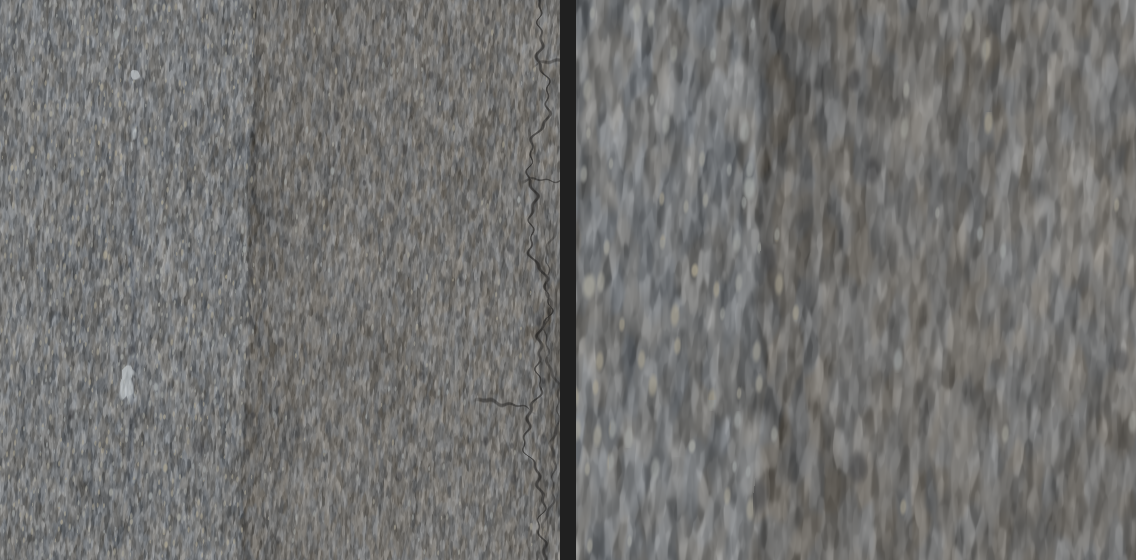
Left: the whole. Right: its middle third, enlarged.
Write a WebGL 2 fragment shader that draws this texture.

```glsl
#version 300 es
precision highp float;
// Worn asphalt: two strips of road meeting at a dark seam, with streaky grain,
// pale stone chips, tar spots, scuffed paint and cracks on the right.
// Grain is stretched cellular noise; seam and cracks wander by layered sines.
uniform vec2 u_resolution;
out vec4 fragColor;

float hash(vec2 cell, float seed) {
    vec3 q = fract(vec3(cell.xyx) * vec3(0.1031, 0.1030, 0.0973) + seed * 0.1731);
    q += dot(q, q.yzx + 33.33);
    return fract((q.x + q.y) * q.z);
}

// Random tones of jittered cells, blended by distance; result is -0.5 to 0.5.
float cellTone(vec2 p, float sharpness, float seed) {
    vec2 base = floor(p);
    float total = 0.0, weightSum = 0.0;
    for (int j = -1; j <= 1; j++) {
        for (int i = -1; i <= 1; i++) {
            vec2 cell = base + vec2(i, j);
            vec2 site = cell + vec2(hash(cell, seed), hash(cell, seed + 1.0));
            vec2 d = p - site;
            float weight = exp(-sharpness * dot(d, d)) + 1e-5;
            total += weight * hash(cell, seed + 2.0);
            weightSum += weight;
        }
    }
    return total / weightSum - 0.5;
}

// Sparse soft ellipses, at most one in each grid cell.
float scatter(vec2 p, vec2 grid, vec2 radius, float chance, float seed) {
    vec2 cell = floor(p * grid);
    vec2 jitter = vec2(hash(cell, seed), hash(cell, seed + 1.0));
    vec2 center = (cell + mix(vec2(0.25), vec2(0.75), jitter)) / grid;
    float size = mix(0.55, 1.2, hash(cell, seed + 2.0));
    float d = length((p - center) / (radius * size));
    float present = step(hash(cell, seed + 3.0), chance);
    return present * (1.0 - smoothstep(0.45, 1.2, d));
}

float wander(float t, float seed) {
    return 0.5 * sin(t * 15.0 + seed) + 0.28 * sin(t * 37.0 + seed * 2.3)
         + 0.16 * sin(t * 91.0 + seed * 4.1) + 0.10 * sin(t * 213.0 + seed);
}

// Soft window that is 1 between two limits.
float band(float v, float low, float high, float soft) {
    return smoothstep(low - soft, low + soft, v) * (1.0 - smoothstep(high - soft, high + soft, v));
}

// Thin line running along t at a wandering offset across it.
float crack(float t, float across, float sway, float width, float seed) {
    float d = abs(across - sway * wander(t, seed));
    float w = width * (0.8 + 0.5 * sin(t * 49.0 + seed));
    return 1.0 - smoothstep(w * 0.3, w + 0.0015, d);
}

float blot(vec2 p, vec2 center, vec2 radius) {
    vec2 d = (p - center) / radius;
    return exp(-dot(d, d));
}

void main() {
    vec2 uv = gl_FragCoord.xy / u_resolution;
    vec2 p = vec2(uv.x - 0.05 * uv.y, uv.y);

    // Two strips and the stained seam between them
    float seamX = uv.x - (0.432 + 0.022 * uv.y) - 0.004 * wander(uv.y, 2.0);
    float rightSide = smoothstep(-0.005, 0.005, seamX);
    vec3 color = mix(vec3(0.455, 0.460, 0.462), vec3(0.454, 0.449, 0.439), rightSide);
    float stain = rightSide * exp(-max(seamX, 0.0) / 0.045);
    float blotch = cellTone(uv * vec2(22.0, 14.0), 4.0, 11.0);
    color -= stain * (0.065 + 0.10 * blotch);
    color -= 0.06 * exp(-pow(seamX / 0.005, 2.0)) * smoothstep(-0.3, 0.3, wander(uv.y, 5.0));

    // Broad mottling, then streaked grain at three sizes
    color += 0.035 * cellTone(uv * vec2(9.0, 5.0), 3.0, 21.0) + 0.03 * blotch;
    float grain = 0.185 * cellTone(p * vec2(240.0, 62.0), 7.0, 31.0);
    grain += 0.09 * cellTone(p * vec2(120.0, 38.0), 6.0, 41.0);
    grain += 0.09 * cellTone(p * vec2(410.0, 115.0), 6.0, 51.0);
    color += grain * mix(1.08, 0.95, rightSide);
    color += vec3(0.025, 0.004, -0.025) * cellTone(p * vec2(130.0, 50.0), 6.0, 61.0);

    // Pale stone chips, mostly on the left
    float chips = scatter(p, vec2(85.0, 45.0), vec2(0.0026, 0.0065), mix(0.38, 0.06, rightSide), 71.0);
    float largeChips = scatter(p, vec2(33.0, 21.0), vec2(0.0040, 0.0078), mix(0.12, 0.015, rightSide), 81.0);
    vec3 chipColor = mix(vec3(0.64, 0.66, 0.66), vec3(0.68, 0.65, 0.57), hash(floor(p * vec2(33.0, 21.0)), 91.0));
    color = mix(color, chipColor, max(0.55 * chips, 0.75 * largeChips));

    // Tar spots, mostly on the right
    float spots = scatter(uv, vec2(19.0, 17.0), vec2(0.0065, 0.011), mix(0.02, 0.22, rightSide), 101.0);
    spots = max(spots, blot(uv, vec2(0.355, 0.20), vec2(0.012, 0.018)));
    color = mix(color, vec3(0.29, 0.29, 0.295) + 0.4 * grain, 0.65 * spots);

    // Faint dark track with scraps of worn paint
    float trackX = uv.x - 0.233 - 0.011 * uv.y - 0.003 * wander(uv.y, 8.0);
    float track = exp(-pow(trackX / 0.006, 2.0)) * band(uv.y, 0.12, 0.86, 0.08);
    color -= track * vec3(0.055, 0.048, 0.035);
    float paint = blot(uv, vec2(0.227, 0.315), vec2(0.014, 0.038));
    paint = max(paint, blot(uv, vec2(0.242, 0.868), vec2(0.010, 0.010)));
    paint = max(paint, 0.7 * blot(uv, vec2(0.239, 0.78), vec2(0.007, 0.055)));
    float worn = cellTone(uv * vec2(110.0, 55.0), 7.0, 111.0);
    color = mix(color, vec3(0.72, 0.74, 0.75) + 0.5 * grain, 0.85 * smoothstep(0.35, 0.75, paint + 0.7 * worn));

    // Long cracks near the right edge, joined by short branches
    float cracks = crack(uv.y, uv.x - 0.960, 0.030, 0.0028, 1.3);
    cracks = max(cracks, 0.7 * crack(uv.y, uv.x - 0.985, 0.020, 0.0026, 4.2) * band(uv.y, 0.05, 0.6, 0.05));
    cracks = max(cracks, 0.8 * crack(uv.x, uv.y - 0.280, 0.022, 0.0035, 2.7) * band(uv.x, 0.85, 0.95, 0.012));
    cracks = max(cracks, 0.8 * crack(uv.x, uv.y - 0.675, 0.020, 0.0026, 0.6) * band(uv.x, 0.935, 1.1, 0.008));
    cracks = max(cracks, 0.7 * crack(uv.x, uv.y - 0.895, 0.020, 0.0026, 3.4) * band(uv.x, 0.955, 1.1, 0.008));
    color -= 0.04 * smoothstep(0.945, 0.99, uv.x) * band(uv.y, 0.05, 0.58, 0.06);
    color = mix(color, vec3(0.21, 0.205, 0.20) + 0.4 * grain, 0.8 * cracks);

    fragColor = vec4(clamp(color, 0.0, 1.0), 1.0);
}
```
